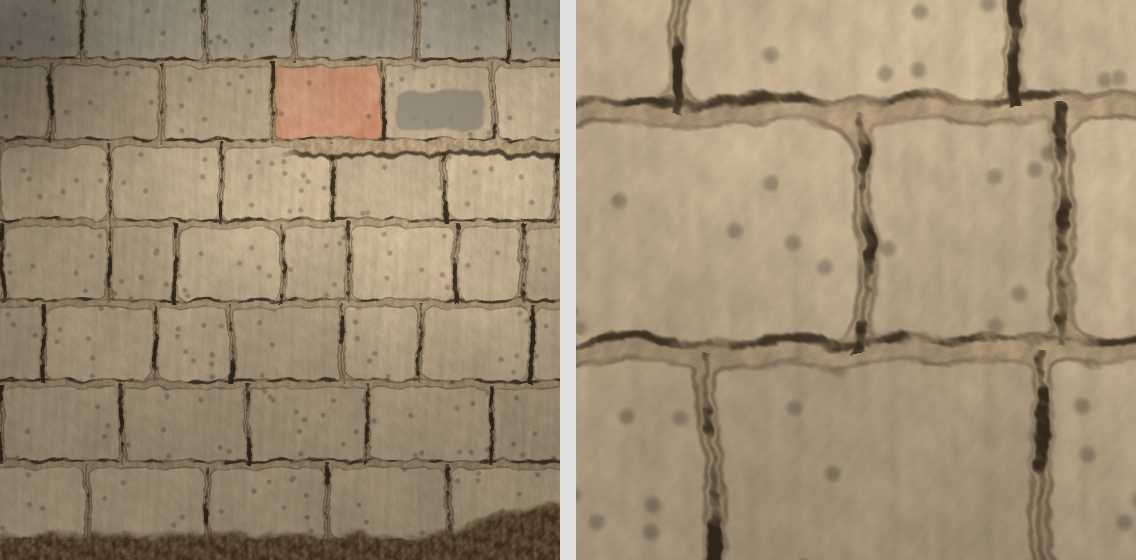
Left, the full canvas; right, a detail of the centre.
Reproduce this texture procedurally as a Shadertoy shader.

```glsl
const vec3 PALE_STONE = vec3(0.77, 0.69, 0.57);
const vec3 GREY_STONE = vec3(0.68, 0.64, 0.56);
const vec3 RED_STONE = vec3(0.82, 0.56, 0.43);
const vec3 MORTAR = vec3(0.69, 0.60, 0.48);
const vec3 CREVICE = vec3(0.17, 0.13, 0.08);
const vec3 SOIL_DARK = vec3(0.21, 0.16, 0.09);
const vec3 SOIL_LIGHT = vec3(0.43, 0.35, 0.25);
const float COURSE_HEIGHT = 0.1435;
const float WALL_BASE = 0.0275;

// Per course, bottom to top: first joint, joint spacing, shift of odd joints
const vec3 COURSES[7] = vec3[7](
    vec3(0.156, 0.215, 0.0), vec3(0.004, 0.219, -0.005), vec3(0.078, 0.168, 0.03),
    vec3(0.004, 0.155, 0.036), vec3(0.194, 0.2, 0.0), vec3(0.089, 0.198, 0.0),
    vec3(0.146, 0.19, 0.03));

float hash(vec2 p) {
    vec3 q = fract(p.xyx * vec3(0.1031, 0.1130, 0.0973));
    q += dot(q, q.yzx + 33.33);
    return fract((q.x + q.y) * q.z);
}

// Layered, rotated sines, roughly -1 to 1
float waves(vec2 p, float seed) {
    float sum = 0.0, amplitude = 0.5;
    for (int i = 0; i < 5; i++) {
        p = mat2(0.8, 0.6, -0.6, 0.8) * p * 1.9 + seed;
        sum += amplitude * sin(p.x + 1.7 * sin(p.y + 0.6 * p.x));
        amplitude *= 0.62;
    }
    return sum;
}

// Cellular noise: distance to the nearest point, and its random value
vec2 cells(vec2 p) {
    vec2 cell = floor(p), nearest = vec2(9.0, 0.0);
    for (int j = -1; j <= 1; j++)
        for (int i = -1; i <= 1; i++) {
            vec2 id = cell + vec2(i, j);
            vec2 point = id + vec2(hash(id), hash(id + 57.3));
            float d = length(p - point);
            if (d < nearest.x) nearest = vec2(d, hash(id + 19.7));
        }
    return nearest;
}

// Left joint, right joint and index of the stone at x
vec3 findStone(float x, vec3 course) {
    vec3 stone = vec3(-9.0, 9.0, 0.0);
    float guess = floor((x - course.x) / course.y);
    for (float j = -1.0; j <= 2.0; j++) {
        float i = guess + j;
        float joint = course.x + course.y * i + course.z * mod(i, 2.0);
        if (joint > x) stone.y = min(stone.y, joint);
        else if (joint > stone.x) stone.xz = vec2(joint, i);
    }
    return stone;
}

float roundedBox(vec2 p, vec2 halfSize, float radius) {
    vec2 q = abs(p) - halfSize + radius;
    return length(max(q, 0.0)) + min(max(q.x, q.y), 0.0) - radius;
}

float line(float dist, float width, float soft) {
    return 1.0 - smoothstep(width, width + soft, abs(dist));
}

float wallLight(vec2 uv) {
    vec2 q = (uv - vec2(0.68, 0.68)) / vec2(0.55, 0.36);
    float corner = 1.0 - smoothstep(0.0, 0.35, length(uv - vec2(0.0, 0.88)));
    return mix(0.70, 1.02, exp(-dot(q, q))) * (1.0 - 0.25 * corner);
}

void mainImage(out vec4 fragColor, in vec2 fragCoord) {
    vec2 uv = fragCoord / iResolution.xy;
    float soft = 0.0015 + 1.0 / iResolution.y;
    vec2 p = uv + 0.0045 * vec2(waves(uv * 18.0, 1.0), waves(uv * 22.0, 4.0));

    // Stone layout
    float row = clamp(floor((p.y - WALL_BASE) / COURSE_HEIGHT), 0.0, 6.0);
    vec3 stone = findStone(p.x, COURSES[int(row)]);
    float bottom = WALL_BASE + row * COURSE_HEIGHT;
    vec2 size = vec2(stone.y - stone.x, COURSE_HEIGHT);
    float variation = hash(vec2(stone.z + 11.0, row + 3.0));
    float d = roundedBox(p - vec2(stone.x, bottom) - 0.5 * size,
                         0.5 * size - vec2(0.005, 0.007), 0.006 + 0.014 * variation);

    // Stone faces: tone, mottling, streaks and pits
    float mottle = waves(uv * 9.0, 2.0), grain = waves(uv * 90.0, 7.0);
    vec3 face = mix(PALE_STONE, GREY_STONE, smoothstep(0.85, 0.93, uv.y));
    if (row == 5.0 && stone.z == 2.0) face = mix(RED_STONE, PALE_STONE, 0.25 + 0.25 * mottle);
    face *= 0.96 + 0.08 * variation + 0.04 * mottle + 0.035 * grain;
    face *= 1.0 + 0.03 * waves(uv * vec2(60.0, 9.0), 5.0);
    vec2 pit = cells(uv * 42.0);
    face *= 1.0 - 0.22 * step(0.82, pit.y) * (1.0 - smoothstep(0.08, 0.3, pit.x));
    float patchDist = roundedBox(p - vec2(0.785, 0.803), vec2(0.078, 0.034), 0.015);
    face = mix(face, GREY_STONE * 0.82, 0.8 * (1.0 - smoothstep(-0.004, 0.004, patchDist)));

    // Mortar and broken dark joints
    vec3 color = mix(MORTAR * (1.0 + 0.09 * grain), face, 1.0 - smoothstep(-soft, soft, d));
    float wear = smoothstep(-0.6, 0.5, waves(uv * 24.0, 9.0));
    float upright = min(p.x - stone.x, stone.y - p.x);
    float gap = line(upright, 0.0025 * wear, 0.003) * (0.35 + 0.55 * wear);
    gap = max(gap, line(p.y - bottom - 0.006, 0.001 * wear, 0.0035) * (0.2 + 0.6 * wear));
    gap = max(gap, 0.35 * line(d, 0.0, 0.003) * (1.0 - 0.5 * wear));
    color = mix(color, CREVICE, gap);

    // Overhanging mortar ledge on the right
    float lip = uv.y - 0.726 - 0.006 * waves(vec2(uv.x * 24.0, 1.0), 3.0);
    float reach = smoothstep(0.49, 0.55, uv.x);
    color = mix(color, MORTAR * (1.0 + 0.12 * grain), reach * line(lip - 0.011, 0.009, 0.004));
    color = mix(color, CREVICE, 0.75 * reach * line(lip + 0.002, 0.002 * wear, 0.006));
    color *= wallLight(uv);

    // Soil along the foot of the wall
    float soilTop = 0.042 + 0.05 * smoothstep(0.72, 1.0, uv.x) + 0.009 * waves(uv * 16.0, 6.0);
    vec2 clod = cells(uv * 75.0);
    vec3 soil = mix(SOIL_LIGHT, SOIL_DARK, clamp(0.35 + 0.5 * clod.x + 0.35 * grain, 0.0, 1.0));
    color = mix(soil, color, smoothstep(-0.008, 0.012, uv.y - soilTop));
    fragColor = vec4(color, 1.0);
}
```
